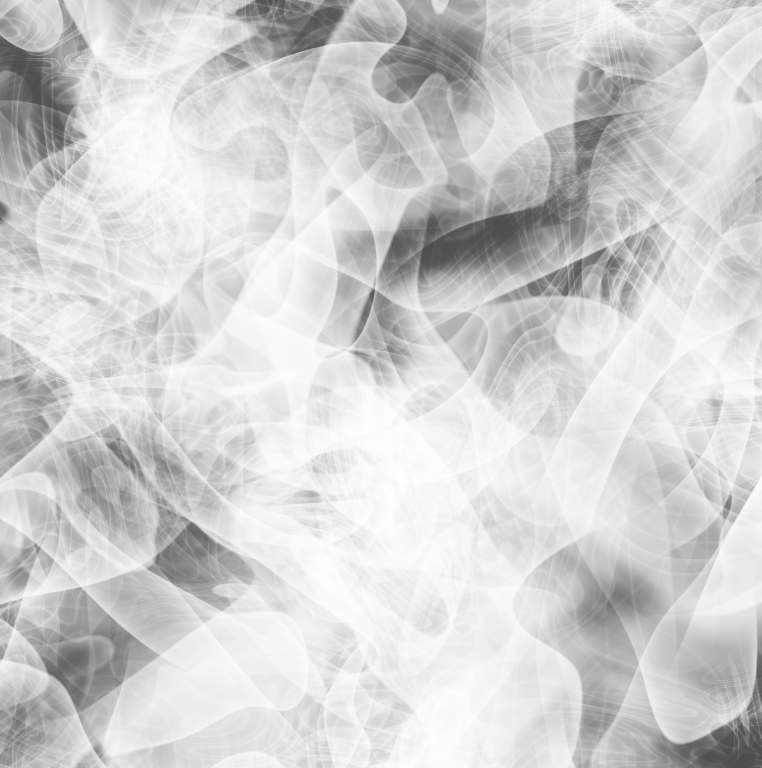
Give the GLSL for this texture, as a WebGL 1 fragment shader.

```glsl
precision highp float;

uniform vec2 u_resolution;

#define VEILS 10
#define FILAMENTS 13
#define HAZE 0.62
#define HAZE_CONTRAST 1.75
#define VEIL_GAIN 1.15
#define STRAND_GAIN 0.62
#define WARP 1.1
#define EDGE_WIDTH 0.007
#define LINE_WIDTH 0.0022
#define DARK_GAPS 0.8

const float TAU = 6.28318;
const float GOLDEN_ANGLE = 2.39996;

vec2 gradient(vec2 cell) {
  float a = TAU * fract(sin(dot(cell, vec2(127.1, 311.7))) * 43758.5);
  return vec2(cos(a), sin(a));
}

// Gradient noise, roughly -0.7 to 0.7
float noise(vec2 p) {
  vec2 i = floor(p), f = p - i;
  vec2 u = f * f * f * (f * (f * 6.0 - 15.0) + 10.0);
  vec2 e = vec2(1.0, 0.0);
  float low = mix(dot(gradient(i), f), dot(gradient(i + e), f - e), u.x);
  float high = mix(dot(gradient(i + e.yx), f - e.yx),
                   dot(gradient(i + 1.0), f - 1.0), u.x);
  return mix(low, high, u.y);
}

float fbm(vec2 p) {
  float sum = 0.0, amp = 1.0;
  for (int i = 0; i < 5; i++) {
    sum += amp * noise(p);
    p = mat2(1.6, 1.2, -1.2, 1.6) * p + 7.3;
    amp *= 0.45;
  }
  return sum;
}

vec2 rotate(vec2 p, float a) {
  float c = cos(a), s = sin(a);
  return vec2(c * p.x - s * p.y, s * p.x + c * p.y);
}

// Bends space so that contours curl into wisps
vec2 curl(vec2 p, float amount) {
  vec2 bend = vec2(noise(p * 0.8 + 3.7), noise(p * 0.8 + 19.2));
  return p + amount * 1.6 * bend;
}

// Where a layer is present
float patches(vec2 p, float seed) {
  return smoothstep(-0.14, 0.3, noise(p * 2.6 + seed * 5.71));
}

// Sheet with one crisp bright rim, fading inward
float veil(vec2 p, float seed) {
  float scale = 1.9 + 4.6 * pow(fract(seed * 0.618), 2.0);
  vec2 q = rotate(p, seed * GOLDEN_ANGLE) * scale * vec2(0.75, 1.25);
  float d = noise(curl(q + seed * 9.13, WARP)) - 0.02;
  float rim = smoothstep(0.0, EDGE_WIDTH * scale, d);
  d = max(d, 0.0);
  return rim * (0.85 / (1.0 + 8.0 * d) + 0.45 * exp(-40.0 * d));
}

// Bundles of folds: sharp on one side, silky on the other
float strand(vec2 p, float seed) {
  float scale = 2.4 + 6.5 * pow(fract(seed * 0.618 + 0.3), 1.5);
  vec2 q = rotate(p, seed * GOLDEN_ANGLE + 0.8) * scale * vec2(0.6, 1.3);
  q = curl(q + seed * 13.7, WARP * 1.2);
  float level = noise(q) * 3.0 + 0.7 * noise(q * 1.7 + 5.3) + 0.37 * seed;
  float t = fract(level);
  float w = LINE_WIDTH * 3.0 * scale;
  float fold = smoothstep(0.0, 2.0 * w, t) * exp(-6.0 * t);
  float d = abs(t - 0.5);
  return fold + 0.5 * w * w / (w * w + d * d);
}

// Broad balance: thick smoke low in the middle, thin at the sides
float balance(vec2 p) {
  vec2 c = p - vec2(0.68, 0.24);
  float plume = 0.85 * exp(-dot(c, c) * 14.0);
  float sides = smoothstep(0.28, 0.0, p.x) + smoothstep(0.86, 1.0, p.x);
  return plume - 0.35 * sides;
}

void main() {
  vec2 p = gl_FragCoord.xy / u_resolution.y;

  // Soft background haze
  vec2 drift = curl(p * 2.6 + 4.1, 1.0);
  float density = HAZE + HAZE_CONTRAST * fbm(drift) + balance(p);

  // Overlapping sheets
  for (int i = 0; i < VEILS; i++) {
    float seed = float(i) + 1.0;
    density += VEIL_GAIN * veil(p, seed) * patches(p, seed);
  }

  // Fine strands, gathered in busy areas
  float busy = 0.6 + 0.8 * smoothstep(-0.15, 0.2, noise(p * 3.1 + 47.0));
  for (int i = 0; i < FILAMENTS; i++) {
    float seed = float(i) + 21.0;
    density += STRAND_GAIN * busy * strand(p, seed) * patches(p, seed);
  }

  // Dark pockets between the wisps
  vec2 gapSpace = curl(rotate(p, -0.4) * vec2(3.0, 5.0) + 31.0, 0.9);
  density -= DARK_GAPS * smoothstep(0.12, 0.5, noise(gapSpace));

  // Soft floor, then absorption turns density into grey
  density = 0.35 + 0.2 * log(1.0 + exp((density - 0.35) / 0.2));
  gl_FragColor = vec4(vec3(1.0 - exp(-density)), 1.0);
}
```
